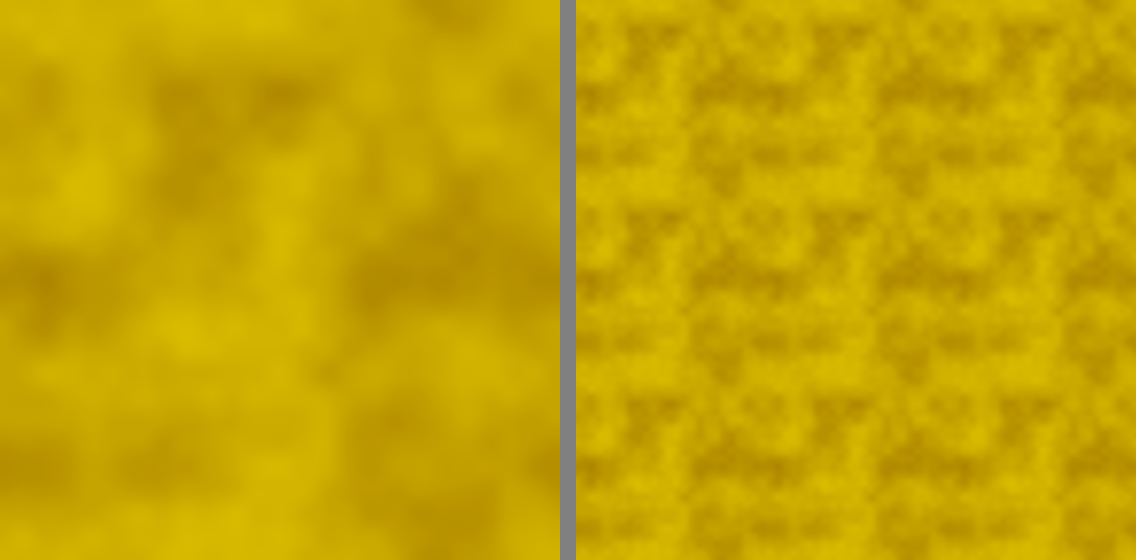
Left, the tile; right, the same tile 3 across and 3 down.
Give the GLSL for this texture, as a Shadertoy shader.

```glsl
// Soft golden clouds: blurred patches of ochre and yellow without hard edges.
// Three octaves of wrapping value noise are summed and mapped to a two-colour
// ramp; every octave has a whole number of cells, so the result tiles.

const vec3 DARK_OCHRE = vec3(0.660, 0.502, 0.0);
const vec3 BRIGHT_YELLOW = vec3(0.893, 0.788, 0.0);
const float BASE_CELLS = 6.0;
const int OCTAVES = 3;
const float GAIN = 0.5;

// Pseudo-random value in 0..1 for a lattice point
float hash(vec2 cell, float seed) {
    vec3 p = fract(vec3(cell.xyx + seed) * vec3(0.1031, 0.1030, 0.0973));
    p += dot(p, p.yzx + 33.33);
    return fract((p.x + p.y) * p.z);
}

// Smooth value noise that repeats after the given number of cells
float wrappingNoise(vec2 p, float cells, float seed) {
    vec2 low = mod(floor(p), cells);
    vec2 high = mod(low + 1.0, cells);
    vec2 f = fract(p);
    vec2 blend = f * f * (3.0 - 2.0 * f);
    float bottom = mix(hash(low, seed), hash(vec2(high.x, low.y), seed), blend.x);
    float top = mix(hash(vec2(low.x, high.y), seed), hash(high, seed), blend.x);
    return mix(bottom, top, blend.y);
}

// Normalised sum of octaves, each twice as fine as the one before
float clouds(vec2 uv, float cells, float gain) {
    float sum = 0.0;
    float total = 0.0;
    float weight = 1.0;
    for (int i = 0; i < OCTAVES; i++) {
        float seed = 17.3 + 41.7 * float(i);
        sum += weight * wrappingNoise(uv * cells, cells, seed);
        total += weight;
        weight *= gain;
        cells *= 2.0;
    }
    return sum / total;
}

void mainImage(out vec4 fragColor, in vec2 fragCoord) {
    vec2 uv = fragCoord / iResolution.xy;
    float brightness = clouds(uv, BASE_CELLS, GAIN);
    fragColor = vec4(mix(DARK_OCHRE, BRIGHT_YELLOW, brightness), 1.0);
}
```
